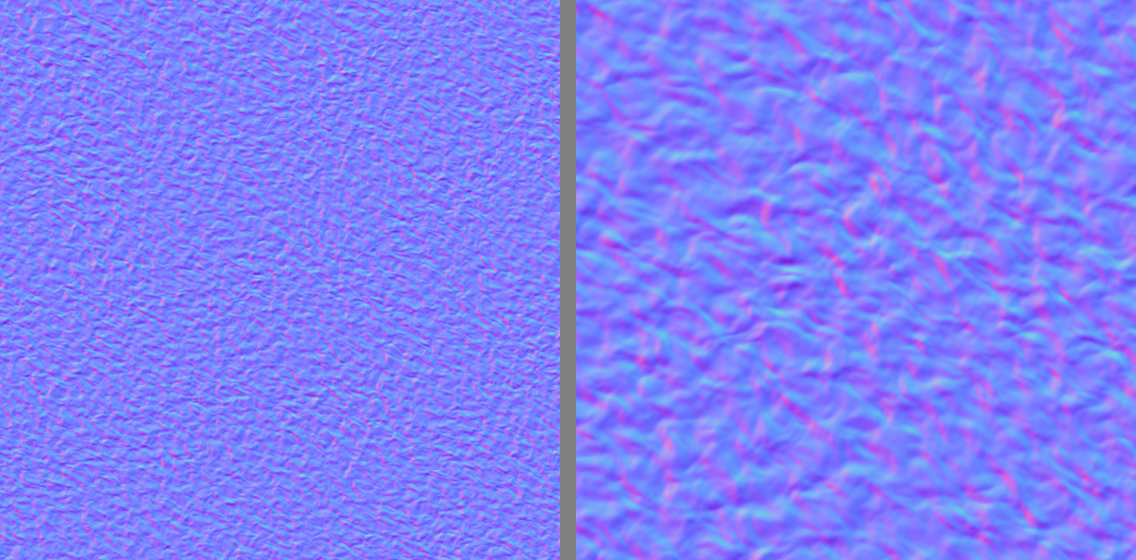
Left: the whole. Right: its middle third, enlarged.
Give the GLSL for this texture map, as a WebGL 1 fragment shader.

```glsl
precision highp float;
// Tangent-space normal map of fine, rough plaster: short creased grains that
// lean down to the right. A height field of warped, stretched gradient noise
// is differentiated, and its slopes are packed into a unit normal.
uniform vec2 u_resolution;

// Random vector in [-1, 1] for a lattice cell
vec2 hash2(vec2 cell) {
  vec3 a = fract(cell.xyx * vec3(0.1031, 0.1030, 0.0973));
  a += dot(a, a.yzx + 33.33);
  return 2.0 * fract((a.xx + a.yz) * a.zy) - 1.0;
}

// Gradient noise with quintic blending; equal-length gradients keep it even
float noise(vec2 p) {
  vec2 i = floor(p), f = p - i;
  vec2 s = f * f * f * (f * (f * 6.0 - 15.0) + 10.0);
  float a = dot(normalize(hash2(i)), f);
  float b = dot(normalize(hash2(i + vec2(1.0, 0.0))), f - vec2(1.0, 0.0));
  float c = dot(normalize(hash2(i + vec2(0.0, 1.0))), f - vec2(0.0, 1.0));
  float d = dot(normalize(hash2(i + 1.0)), f - 1.0);
  return mix(mix(a, b, s.x), mix(c, d, s.x), s.y);
}

// Plaster height at a canvas position
float height(vec2 p) {
  // Broad bending of the grain direction
  p += 0.015 * vec2(noise(p * 5.0 + 11.0), noise(p * 5.0 + 47.0));

  // Grain axes: long along the lean, short across it
  vec2 along = vec2(0.89, -0.456);
  vec2 q = vec2(dot(p, along) * 50.0, dot(p, vec2(-along.y, along.x)) * 70.0) + 150.0;
  q += 0.3 * vec2(noise(q * 0.7 + 5.0), noise(q * 0.7 + 83.0));

  // Rounded bumps, soft creases and small grit
  float crease = noise(q * 1.25 + 31.7);
  float h = 0.75 * noise(q);
  h -= 0.5 * sqrt(crease * crease + 0.01);
  h += 0.28 * noise(q * 1.9 + 61.3);
  return h + 0.05 * noise(q.yx * vec2(3.1, 4.3) + 17.9);
}

void main() {
  vec2 p = gl_FragCoord.xy / u_resolution;

  // Central differences, scaled to the grain size
  vec2 e = vec2(0.0009, 0.0);
  vec2 slope = vec2(height(p + e) - height(p - e),
                    height(p + e.yx) - height(p - e.yx)) / (2.0 * e.x * 70.0);

  // Relief strength drifts slowly over the surface
  slope *= 0.29 * (1.0 + 0.15 * noise(p * 4.5 + 23.0));

  // Green points down; faces turned to the right are steeper but rarer
  vec2 tilt = vec2(-slope.x, slope.y);
  tilt.x += 1.2 * (tilt.x * tilt.x - 0.014);
  tilt /= max(1.0, length(tilt) / 0.75);

  vec3 normal = vec3(tilt, sqrt(1.0 - dot(tilt, tilt)));
  gl_FragColor = vec4(normal * 0.5 + 0.5, 1.0);
}
```
